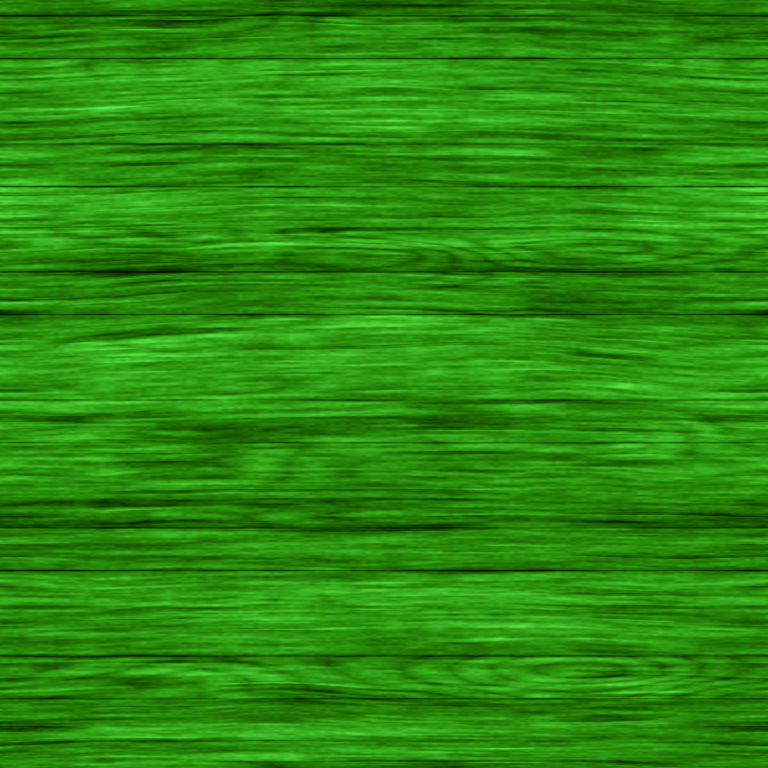
Write a three.js fragment shader that draws this texture.

```glsl
// Green stained wood: eighteen horizontal boards in three tonal groups, with fine streaky grain.
varying vec2 vUv;

const float BOARDS = 18.0;
const float GROUP = 6.0;          // boards per tonal group
const float TOP_OFFSET = 0.0208;  // first seam below the top edge
const float TAU = 6.28318;

const vec3 CREVICE = vec3(0.01, 0.09, 0.00);
const vec3 DARK = vec3(0.11, 0.39, 0.00);
const vec3 MID = vec3(0.16, 0.56, 0.04);
const vec3 LIGHT = vec3(0.24, 0.73, 0.15);
const vec3 GLINT = vec3(0.36, 0.92, 0.28);

float hash(vec2 p) {
  vec3 q = fract(vec3(p.xyx) * 0.1031);
  q += dot(q, q.yzx + 33.33);
  return fract((q.x + q.y) * q.z);
}

// Value noise that wraps after the given number of cells.
float noise(vec2 p, vec2 cells) {
  vec2 i = floor(p);
  vec2 f = fract(p);
  f = f * f * (3.0 - 2.0 * f);
  vec2 a = mod(i, cells);
  vec2 b = mod(i + 1.0, cells);
  vec2 seed = cells * 1.7;
  float low = mix(hash(a + seed), hash(vec2(b.x, a.y) + seed), f.x);
  float high = mix(hash(vec2(a.x, b.y) + seed), hash(b + seed), f.x);
  return mix(low, high, f.y);
}

// Centred streak noise with a whole number of cells over the canvas.
float streak(vec2 p, float across, float down) {
  vec2 cells = vec2(across, down);
  return noise(p * cells, cells) - 0.5;
}

// Flat tone of a board, plus the dark lower edge that closes each group.
float boardTone(float id, float f, float wobble) {
  float slot = mod(id, GROUP);
  float tone = slot < 0.5 ? -0.06 : (slot < 2.5 ? 0.035 : 0.0);
  float closing = step(GROUP - 1.5, slot);
  tone -= closing * 0.15 * smoothstep(0.4, 0.85, f + wobble);
  return tone + 0.03 * (hash(vec2(id, 4.7)) - 0.5);
}

// Nested growth rings; every tenth board carries a long lens-shaped eye.
float figure(float x, float f, float id, float ripple) {
  vec2 cells = vec2(4.0, BOARDS * 8.0);
  float height = noise(vec2(x * cells.x, id * 8.0 + f * 1.6), cells);
  float hasEye = 1.0 - step(0.5, abs(mod(id, 10.0) - 5.0));
  float dx = fract(x - 0.76 + 0.5) - 0.5;
  float eye = length(vec2(dx * 2.2, f - 0.35));
  float phase = 4.0 * height + hasEye * 4.5 * eye + ripple;
  float ring = abs(2.0 * fract(phase) - 1.0);
  float patchy = smoothstep(0.4, 0.8, noise(vec2(x * 3.0, id * 8.0 + f), vec2(3.0, cells.y)));
  float strength = mix(0.03 + 0.12 * patchy, 0.16, hasEye);
  return strength * (0.38 - ring * ring);
}

// Darkness of the nearest seam; seams inside a wide pair are faint.
float seamShade(float s, float x) {
  float seam = floor(s + 0.5);
  float id = mod(seam, BOARDS);
  float slot = mod(id, GROUP);
  float d = abs(s - seam) / BOARDS;
  float strength = mod(slot, 3.0) > 1.5 ? 0.15 : 0.6 + 0.3 * hash(vec2(id, 9.1));
  float broken = 0.5 + 0.9 * noise(vec2(x * 9.0, id), vec2(9.0, BOARDS));
  float halfWidth = slot > 2.5 && slot < 3.5 ? 0.0030 : 0.0022;
  float groove = 1.0 - smoothstep(0.0002, halfWidth, d);
  return strength * (0.25 * groove * broken + 0.06 * exp(-d * 250.0));
}

float span(float v, float a, float b) {
  return clamp((v - a) / (b - a), 0.0, 1.0);
}

// Stain colour for a given brightness.
vec3 stain(float v) {
  vec3 c = mix(CREVICE, DARK, span(v, 0.07, 0.39));
  c = mix(c, MID, span(v, 0.39, 0.56));
  c = mix(c, LIGHT, span(v, 0.56, 0.73));
  return mix(c, GLINT, span(v, 0.73, 0.92));
}

void main() {
  vec2 p = vec2(vUv.x, 1.0 - vUv.y);
  float s = (p.y - TOP_OFFSET) * BOARDS;
  float id = mod(floor(s), BOARDS);
  float f = fract(s);

  // Gently bent grain direction
  vec2 g = p + vec2(0.0, 0.022 * streak(p, 3.0, 11.0) + 0.005 * streak(p, 8.0, 37.0));

  // Grain from broad bands to fine fibres
  float broad = streak(g, 2.0, 31.0);
  float medium = streak(g, 4.0, 97.0);
  float grain = 0.11 * broad + 0.15 * medium;
  grain += 0.17 * streak(g, 6.0, 197.0) + 0.17 * streak(g, 14.0, 307.0);
  grain += 0.14 * streak(g, 37.0, 383.0) + 0.09 * streak(p, 150.0, 409.0);

  // Sparse dark pores and bright fibres
  grain -= 0.16 * smoothstep(0.2, 0.42, streak(g, 5.0, 179.0));
  grain += 0.12 * smoothstep(0.25, 0.45, streak(g, 6.0, 229.0));

  float v = 0.565 + grain + boardTone(id, f, 0.6 * broad);
  v += figure(p.x, f, id, 0.6 * medium + 0.4 * broad + 0.25 * streak(g, 7.0, 151.0));
  v -= seamShade(s, p.x);
  gl_FragColor = vec4(stain(v), 1.0);
}
```
